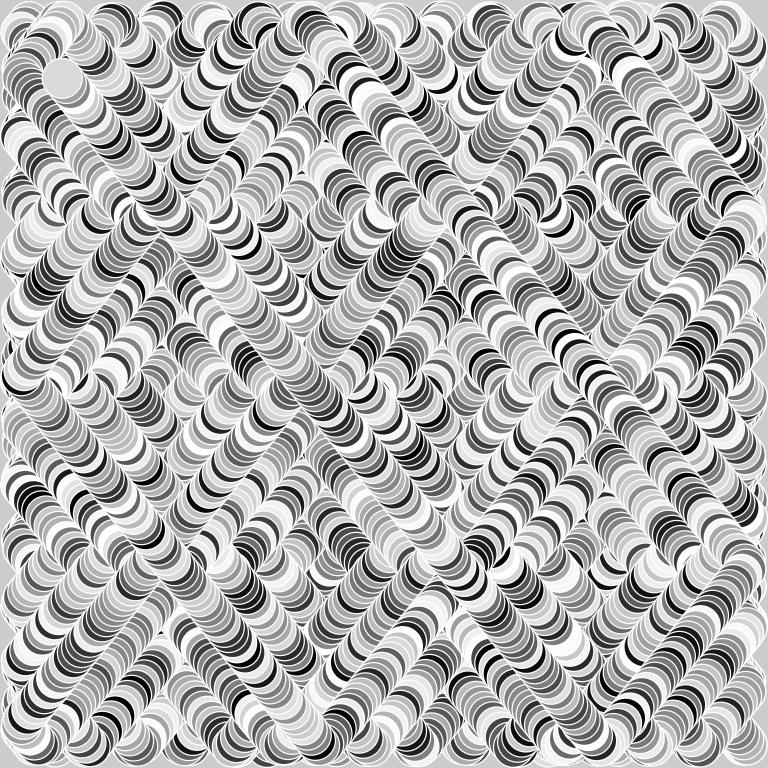
Write a Shadertoy shader that draws this pattern.

```glsl
// Overlapping white-rimmed grey discs left behind by a ball bouncing inside a square.

const float RADIUS     = 0.0268;             // outer disc radius
const float RIM        = 0.0016;             // width of the white outline
const vec2  NEWEST     = vec2(0.081, 0.102); // newest disc, measured from the top left
const float STEP_X     = 0.0057;             // horizontal advance per disc, in box widths
const float SLOPE      = 1.2395;             // near 5:4, so the path drifts every cycle
const int   SWEEPS     = 58;                 // wall-to-wall crossings that are kept
const float TONE_CURVE = 0.8;                // below 1 favours light greys
const vec3  BACKDROP   = vec3(0.80);
const vec3  RIM_COLOR  = vec3(1.0);
const vec3  NEWEST_FILL = vec3(0.85);

const float BOX   = 1.0 - 2.0 * RADIUS;      // room for the disc centres
const float REACH = RADIUS / BOX;            // disc radius in box units

float hash(float n) {
    return fract(sin(n * 12.9898 + 4.1) * 43758.547);
}

// Folds an endless straight path back into the unit box.
vec2 bounce(vec2 u) {
    return 1.0 - abs(mod(u, 2.0) - 1.0);
}

vec3 discFill(float n) {
    return n < 0.5 ? NEWEST_FILL : vec3(pow(hash(n), TONE_CURVE));
}

void mainImage(out vec4 fragColor, in vec2 fragCoord) {
    float pixel = 1.0 / iResolution.y;
    vec2 p = fragCoord * pixel;
    p.y = 1.0 - p.y;
    vec2 q = (p - RADIUS) / BOX;

    vec2 start = (NEWEST - RADIUS) / BOX;
    vec2 stride = STEP_X * vec2(1.0, SLOPE);
    float margin = REACH + pixel;
    float halfSpan = margin / STEP_X;

    vec3 color = vec3(0.0);
    float remaining = 1.0;

    // Walk back in time, newest sweep first, compositing front to back.
    for (int k = 0; k < SWEEPS; k++) {
        float passX = float(k) + (k % 2 == 0 ? q.x : 1.0 - q.x);
        float passN = (passX - start.x) / STEP_X;

        // Skip sweeps that cross this column too far above or below.
        float passY = bounce(start + passN * stride).y;
        if (abs(passY - q.y) > margin * (1.0 + SLOPE)) continue;

        float first = max(0.0, ceil(passN - halfSpan));
        float last = floor(passN + halfSpan);
        for (float n = first; n <= last; n += 1.0) {
            float d = length(q - bounce(start + n * stride)) * BOX - RADIUS;
            float cover = clamp(0.5 - d / pixel, 0.0, 1.0);
            if (cover <= 0.0) continue;
            float rim = clamp(0.5 + (d + RIM) / pixel, 0.0, 1.0);
            color += remaining * cover * mix(discFill(n), RIM_COLOR, rim);
            remaining *= 1.0 - cover;
            if (remaining < 0.01) break;
        }
        if (remaining < 0.01) break;
    }

    fragColor = vec4(color + remaining * BACKDROP, 1.0);
}
```
